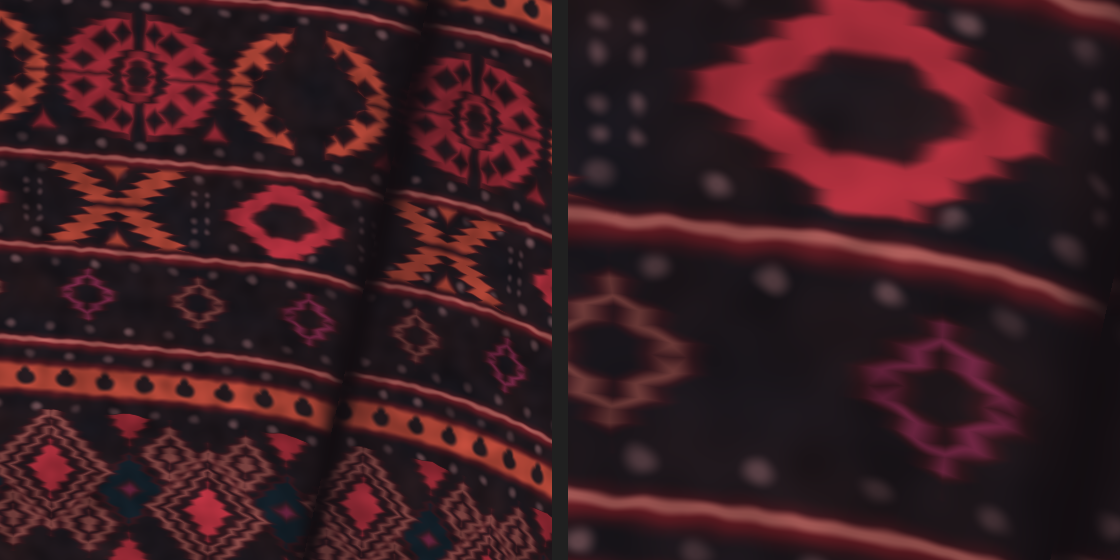
Left, the full canvas; right, a detail of the centre.
This pattern is drawn by a Shadertoy shader. Its source:

```glsl
// Folded woven cloth: rosettes, crosses, diamonds and lozenges between stripes.
// A bent cloth coordinate carries the bands across a dark crease; motifs are
// soft distance shapes with serrated edges, worn by gradient noise.

const float SPAN = 768.0; // cloth units per canvas height
const vec3 NAVY = vec3(.085, .08, .105);
const vec3 MAROON = vec3(.25, .085, .11);
const vec3 RED = vec3(.63, .17, .22);
const vec3 ORANGE = vec3(.66, .26, .205);
const vec3 SALMON = vec3(.56, .3, .29);
const vec3 PLUM = vec3(.45, .15, .27);
const vec3 DUST = vec3(.41, .29, .31);
const vec3 TEAL = vec3(.07, .115, .15);

vec2 hash(vec2 p) {
  p = vec2(dot(p, vec2(127.1, 311.7)), dot(p, vec2(269.5, 183.3)));
  return fract(sin(p) * 43758.5) * 2. - 1.;
}

float noise(vec2 p) { // gradient noise
  vec2 i = floor(p), f = fract(p), w = f * f * (3. - 2. * f), e = vec2(1, 0);
  float a = dot(hash(i), f), b = dot(hash(i + e), f - e);
  float c = dot(hash(i + e.yx), f - e.yx), d = dot(hash(i + 1.), f - 1.);
  return mix(mix(a, b, w.x), mix(c, d, w.x), w.y);
}

float rhombus(vec2 p, vec2 r) {
  return (dot(abs(p), 1. / r) - 1.) * r.x * r.y / length(r);
}

float ellipse(vec2 p, vec2 r) { return (length(p / r) - 1.) * min(r.x, r.y); }

float teeth(float y) { return abs(fract(y / 13.) - .5) * 4. - 1.; }

// Local offset (x) and index (y) of a repeated cell.
vec2 cell(float x, float first, float period) {
  float k = floor((x - first) / period + .5);
  return vec2(x - first - k * period, k);
}

bool isOdd(float k) { return mod(k, 2.) > .5; }

// Dyed shape with blurred edges and a maroon bleed.
vec3 ink(vec3 base, vec3 dye, float d) {
  base = mix(base, MAROON, .7 * smoothstep(10., 0., d));
  return mix(base, dye, smoothstep(4.5, -4.5, d));
}

float rosette(vec2 p, bool open) {
  vec2 a = abs(p);
  float rag = 3. * teeth(p.y);
  float notch = min(rhombus(a - vec2(46, 46), vec2(20, 17)),
                    rhombus(a - vec2(76, 18), vec2(19, 13)));
  notch = min(notch, rhombus(a - vec2(22, 58), vec2(14, 15)));
  notch = min(notch, min(a.y - 2., a.x - (open ? 24. : 4. + .1 * a.y)));
  float hollow = open ? rhombus(p, vec2(84, 90)) : ellipse(p, vec2(40, 37));
  float d = max(ellipse(p, vec2(107, 81)) + rag, -min(notch, hollow + rag));
  float eye = abs(ellipse(p, vec2(19, 27)) + .6 * rag) - 3.5;
  return open ? d : min(d, max(eye, 3. - a.y));
}

float serratedCross(vec2 p) {
  vec2 a = abs(p);
  float arm = abs(a.x - 12. - 1.15 * a.y) * .75 - 14. + 7. * teeth(a.y);
  float wedge = rhombus(a - vec2(0, 52), vec2(14, 15));
  return max(min(max(arm, 4. - a.y), wedge), a.y - 53.);
}

float hollowDiamond(vec2 p) {
  float rag = 3. * teeth(p.y);
  float outer = max(rhombus(p, vec2(82, 58)), abs(p.y) - 47.);
  float inner = max(rhombus(p, vec2(48, 36)), abs(p.y) - 23.);
  return max(outer + rag, -inner - .5 * rag);
}

vec3 lattice(vec3 col, vec2 p) {
  vec2 c = cell(p.x, 70., 215.), edge = vec2(abs(c.x) - 107.5, p.y);
  vec2 q = vec2(c.x, isOdd(c.y) ? -p.y : p.y), core = q + vec2(0, 20);
  float rag = 3. * teeth(q.y), clip = max(abs(p.y) - 97., 0.) * 4.;
  float ring = rhombus(core, vec2(76, 78)) + rag;
  float small = rhombus(vec2(abs(q.x) - 52., q.y - 50.), vec2(32, 31)) + rag;
  rag += clip;
  col = ink(col, TEAL, rhombus(edge, vec2(48, 44)) + rag);
  col = ink(col, SALMON * .87, min(abs(ring) - 4., abs(ring + 16.) - 2.5) + clip);
  col = ink(col, SALMON * .8, min(abs(small) - 4., small + 14.) + clip);
  col = ink(col, RED, rhombus(core, vec2(29, 36)) + rag);
  col = ink(col, PLUM * .85, rhombus(edge, vec2(11, 7)) + clip);
  edge.y = abs(p.y) - 94.;
  return ink(col, RED * .85, rhombus(edge, vec2(25, 30)) + rag);
}

vec3 stripe(vec3 col, float y) {
  col = ink(col, RED * .6, abs(y - 2.) - 4.5);
  return mix(col, SALMON * 1.08, smoothstep(5., .5, abs(y + .5)));
}

vec3 dots(vec3 col, vec2 p, float first) {
  vec2 c = cell(p.x, first, 54.);
  float fade = .68 + .3 * hash(vec2(c.y, first)).x;
  return mix(col, DUST, fade * smoothstep(9., 1., length(vec2(c.x * .8, p.y))));
}

vec3 ribbon(vec3 col, vec2 p) {
  vec2 q = vec2(cell(p.x, 35., 54.5).x, p.y);
  col = ink(col, RED * .6, abs(p.y) - 20.);
  col = ink(col, ORANGE, abs(p.y) - 17.);
  float hole = min(ellipse(q, vec2(12, 9)), ellipse(q + vec2(0, 6), vec2(6, 8)));
  return mix(col, NAVY, .92 * smoothstep(4., -3., hole));
}

vec3 weave(vec2 uv) {
  vec3 col = NAVY + vec3(.055, .012, 0) * (.5 + noise(uv / 60.));
  // Stripes and dots divide the bands.
  for (int i = 0; i < 4; i++) {
    float k = float(i), y = uv.y - (i == 0 ? -22. : 79. + 126. * k);
    col = dots(col, vec2(uv.x, y + 20.), 12. + 19. * k);
    col = dots(col, vec2(uv.x, y - 19.), 38. + 19. * k);
    col = stripe(col, y);
  }
  col = dots(col, uv - vec2(0, 546), 50.);
  // Rosettes and wedges.
  vec2 c = cell(uv.x, 190., 235.);
  bool odd = isOdd(c.y);
  col = ink(col, odd ? ORANGE : RED * .88, rosette(vec2(c.x, uv.y - 92.), odd));
  vec2 p = vec2(cell(uv.x, 60., 235.).x, uv.y - 168.);
  col = ink(col, RED * .8, max(rhombus(p, vec2(14, 18)), p.y));
  // Crosses and diamonds.
  c = cell(uv.x, 160., 230.);
  p = vec2(c.x, uv.y - 268.);
  odd = isOdd(c.y);
  col = ink(col, odd ? RED : ORANGE * .92, odd ? hollowDiamond(p) : serratedCross(p));
  p = abs(abs(p) - vec2(115, 18)) - vec2(9, 7);
  col = mix(col, DUST, .6 * smoothstep(7., 0., length(p)));
  // Lozenges.
  c = cell(uv.x, 120., 152.);
  p = vec2(c.x, uv.y - 390.);
  float d = abs(rhombus(p, vec2(31, 27)) + 3. * teeth(p.y)) - 3.5;
  col = ink(col, isOdd(c.y) ? SALMON * .75 : PLUM, max(d, 2. - abs(p.y)));
  col = ribbon(col, uv - vec2(0, 508));
  col = ribbon(col, uv + vec2(0, 72));
  return lattice(col, uv - vec2(0, 648));
}

void mainImage(out vec4 fragColor, in vec2 fragCoord) {
  vec2 p = SPAN * fragCoord / iResolution.y;
  p.y = SPAN - p.y; // measured from the top
  // Cloth sags toward the crease and turns away beyond it.
  float s = p.x - 588. + .225 * p.y, far = max(s, 0.);
  float sag = s < 0. ? .08 * (s + 540.) + 25. * exp(s / 70.)
                     : 56. + .12 * s + .0006 * s * s;
  vec2 uv = p + vec2(.0007 * far * far, -sag);
  uv += 3.5 * vec2(noise(p / 19.), noise(p / 17. + 40.));
  vec3 col = weave(uv);
  // Worn dye and crease shadow.
  col *= 1. + .3 * noise(p / 24.) + .2 * noise(p / 90.);
  float w = (s - 5.) / mix(34., 17., p.y / SPAN), shadow = exp(-w * w);
  if (s > 0.) shadow = max(shadow, .5 * exp(-s / 55.));
  col = mix(col, vec3(.07, .05, .065), .93 * shadow);
  fragColor = vec4(clamp(col, 0., 1.), 1);
}
```
